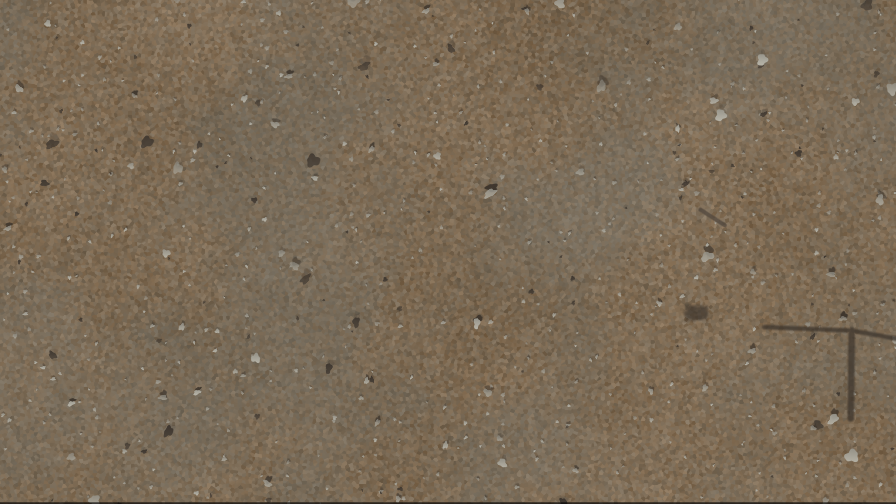
Write a WebGL 1 fragment shader that draws this texture.

```glsl
precision highp float;

uniform vec2 u_resolution;

// Colours
const vec3 SAND = vec3(0.480, 0.418, 0.338);
const vec3 PALE_CHIP = vec3(0.64, 0.63, 0.59);
const vec3 DARK_CHIP = vec3(0.25, 0.22, 0.19);
const vec3 SHADE = vec3(0.22, 0.19, 0.16);
const vec3 WARM_SHIFT = vec3(0.022, -0.002, -0.022);

// Sizes are in canvas heights, densities in cells per height
const float GRAIN_DENSITY = 150.0;
const float GRAIN_CONTRAST = 0.072;
const float RELIEF_CONTRAST = 0.035;
const float PATCH_CONTRAST = 0.065;
const float MIN_BLUR = 0.0016;
const vec2 SHADOW_DIRECTION = vec2(0.25, 0.85);

vec3 hash3(vec2 cell) {
    vec3 h = fract(cell.xyx * vec3(0.1031, 0.1030, 0.0973));
    h += dot(h, h.yxz + 33.33);
    return fract((h.xxy + h.yzz) * h.zyx);
}

float cornerSlope(vec2 cell, vec2 offset) {
    float angle = 6.2832 * hash3(cell).x;
    return dot(vec2(cos(angle), sin(angle)), offset);
}

float gradientNoise(vec2 p) {
    vec2 i = floor(p), f = fract(p);
    vec2 u = f * f * f * (f * (f * 6.0 - 15.0) + 10.0);
    vec2 e = vec2(1.0, 0.0);
    float lower = mix(cornerSlope(i, f), cornerSlope(i + e.xy, f - e.xy), u.x);
    float upper = mix(cornerSlope(i + e.yx, f - e.yx), cornerSlope(i + e.xx, f - e.xx), u.x);
    return mix(lower, upper, u.y);
}

float fbm(vec2 p) {
    float sum = 0.0, weight = 0.6;
    for (int i = 0; i < 4; i++) {
        sum += weight * gradientNoise(p);
        p = mat2(1.6, 1.2, -1.2, 1.6) * p + 7.3;
        weight *= 0.5;
    }
    return sum;
}

// Soft cellular grains: x is brightness, y is warmth, both about -1 to 1
vec2 sandGrains(vec2 p) {
    vec2 cell = floor(p), sum = vec2(0.0);
    float total = 0.0001;
    for (int y = -1; y <= 1; y++) {
        for (int x = -1; x <= 1; x++) {
            vec2 id = cell + vec2(float(x), float(y));
            vec3 h = hash3(id + 17.0);
            vec3 tone = hash3(id + 291.0);
            vec2 d = p - id - h.xy;
            float weight = exp(-11.0 * dot(d, d));
            sum += weight * vec2(tone.x + tone.y - 1.0, 2.0 * tone.z - 1.0);
            total += weight;
        }
    }
    return sum / total;
}

// Coverage of one irregular, turned, flattened chip
float chipMask(vec2 d, float radius, vec3 h, float blur) {
    float turn = 6.2832 * h.x;
    d = mat2(cos(turn), sin(turn), -sin(turn), cos(turn)) * d;
    d.y *= mix(1.0, 1.9, h.y);
    float a = atan(d.y, d.x + 0.00001);
    float rim = radius * (1.0 + 0.17 * sin(3.0 * a + 6.0 * h.z) + 0.1 * sin(5.0 * a + 9.0 * h.y));
    return 1.0 - smoothstep(-blur, blur, length(d) - rim);
}

// Scattered chips, each with a shadow behind it
vec3 scatterChips(vec3 ground, vec2 p, float density, float share, float radius,
                  vec3 tint, float shadow, float seed, float blur) {
    vec2 cell = floor(p * density);
    for (int y = -1; y <= 1; y++) {
        for (int x = -1; x <= 1; x++) {
            vec2 id = cell + vec2(float(x), float(y));
            vec3 place = hash3(id + seed);
            vec3 form = hash3(id + seed + 57.0);
            float present = step(place.z, share);
            float size = radius * mix(0.5, 1.15, form.z * form.z);
            vec2 d = p - (id + place.xy) / density;
            float shadowMask = chipMask(d - SHADOW_DIRECTION * size, size * 0.9, form, blur * 1.3);
            ground = mix(ground, SHADE, present * shadowMask * shadow * form.x);
            float light = 1.0 + 0.1 * (form.y - 0.5) - 0.1 * clamp(d.y / size, -1.0, 1.0);
            float body = chipMask(d, size, form.zxy, blur);
            ground = mix(ground, tint * light, present * body * mix(0.6, 1.0, form.y));
        }
    }
    return ground;
}

float segmentDistance(vec2 p, vec2 a, vec2 b) {
    vec2 ab = b - a;
    return length(p - a - ab * clamp(dot(p - a, ab) / dot(ab, ab), 0.0, 1.0));
}

// Soft shadows of a forked stalk and a small block
float stalkShadow(vec2 p) {
    vec2 fork = vec2(1.69, 0.344);
    float stalk = min(segmentDistance(p, vec2(1.517, 0.351), fork), segmentDistance(p, fork, vec2(1.79, 0.326)));
    stalk = min(stalk, segmentDistance(p, fork, vec2(1.688, 0.17)) - 0.002);
    vec2 box = abs(p - vec2(1.382, 0.379)) - vec2(0.022, 0.015);
    float block = max(box.x, box.y) + 0.008 * gradientNoise(p * 70.0);
    return max(0.7 * (1.0 - smoothstep(0.001, 0.008, stalk)), 0.65 * (1.0 - smoothstep(-0.006, 0.006, block)));
}

void main() {
    vec2 p = gl_FragCoord.xy / u_resolution.y;
    float blur = max(0.7 / u_resolution.y, MIN_BLUR);
    // Broad patches, shallow relief and grains
    float patches = fbm(p * vec2(1.7, 2.3) + 3.1);
    float silt = smoothstep(-0.15, 0.25, fbm(p * 2.6 + 21.0));
    float relief = fbm(p * 24.0) - fbm((p + 0.004 * SHADOW_DIRECTION) * 24.0);
    vec2 grain = sandGrains(p * GRAIN_DENSITY);
    vec3 color = SAND + PATCH_CONTRAST * patches + RELIEF_CONTRAST * relief;
    color += GRAIN_CONTRAST * grain.x * mix(1.1, 0.75, silt) + WARM_SHIFT * (0.7 * grain.y + 0.5 - silt);
    // Specks, dark bits and larger shell chips
    color = scatterChips(color, p, 42.0, 0.17, 0.0045, PALE_CHIP, 0.5, 101.0, blur);
    color = scatterChips(color, p, 30.0, 0.06, 0.005, DARK_CHIP, 0.2, 211.0, blur);
    color = scatterChips(color, p, 9.0, 0.12, 0.012, DARK_CHIP, 0.3, 337.0, blur);
    color = scatterChips(color, p, 12.0, 0.2, 0.0125, PALE_CHIP, 0.9, 419.0, blur);
    // Twig, stalk shadows and dark lower rim
    float twig = segmentDistance(p, vec2(1.39, 0.584), vec2(1.438, 0.553));
    color = mix(color, DARK_CHIP * 1.25, 0.75 * (1.0 - smoothstep(0.002, 0.006, twig)));
    color = mix(color, SHADE, stalkShadow(p));
    color *= mix(0.35, 1.0, smoothstep(0.002, 0.005, p.y));
    gl_FragColor = vec4(clamp(color, 0.0, 1.0), 1.0);
}
```
